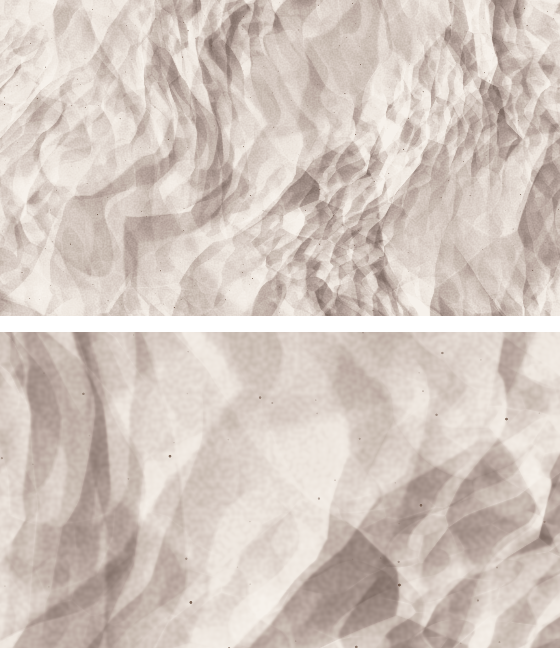
Top, the full canvas; bottom, a detail of the centre.
This texture is drawn by a Shadertoy shader. Its source:

```glsl
// Crumpled kraft paper lit from the left. Layers of straight-edged power-diagram facets
// and lightly creased gradient noise give a surface tone, which a colour ramp turns
// into paper shades; one-sided folds, fine grain and pulp specks finish the sheet.

const vec2 LIGHT = vec2(-0.97, 0.22);   // direction towards the lamp
const float CREASE_WIDTH = 0.0026;      // softness of facet edges, in canvas heights
const float FACET_STRETCH = 1.25;       // elongation of the facets
const float FACET_VARIETY = 0.4;        // spread of facet sizes
const float FACET_TILT = 1.45;          // shading across a facet
const float FACET_FLAT = 0.58;          // random shade of a whole facet
const float RIDGE_GLINT = 0.7;          // thin line along some facet edges
const float SWAY = 0.26;                // broad bending that varies the directions
const float KINK = 0.035;               // small bends of the facet edges
const float FOLD_DEPTH = 1.0;           // darkness of the long folds
const float SIDE_FALLOFF = 0.65;        // light lost from left to right
const float GRAIN = 0.5;
const float BRIGHTNESS = 0.2;
const float CONTRAST = 1.14;
const float SPECK_GRID = 46.0;          // speck cells per canvas height
const float SPECK_SHARE = 0.11;
const vec3 SPECK_COLOR = vec3(0.40, 0.30, 0.24);

// Paper shades from deep shadow to highlight, and the tone where each one sits
const vec3 SHADES[8] = vec3[8](
    vec3(0.50, 0.43, 0.40), vec3(0.66, 0.59, 0.56), vec3(0.74, 0.67, 0.64),
    vec3(0.79, 0.74, 0.70), vec3(0.84, 0.79, 0.76), vec3(0.88, 0.84, 0.81),
    vec3(0.93, 0.90, 0.87), vec3(0.965, 0.945, 0.92));
const float TONES[8] = float[8](-3.7, -1.95, -1.2, -0.61, -0.06, 0.49, 1.2, 2.5);

vec3 hash3(vec2 p) {
    vec3 q = fract(vec3(p.xyx) * vec3(0.1031, 0.1030, 0.0973));
    q += dot(q, q.yxz + 33.33);
    return fract((q.xxy + q.yzz) * q.zyx);
}

vec2 direction(float angle) { return vec2(cos(angle), sin(angle)); }

// Coordinates along and across an axis
vec2 turned(vec2 p, float angle) {
    vec2 along = direction(angle);
    return vec2(dot(p, along), dot(p, vec2(-along.y, along.x)));
}

float cornerSlope(vec2 id, vec2 offset) {
    return dot(direction(6.2832 * hash3(id).x), offset);
}

float gradientNoise(vec2 p) {
    vec2 i = floor(p), f = p - i;
    vec2 u = f * f * f * (f * (f * 6.0 - 15.0) + 10.0);
    vec2 e = vec2(1.0, 0.0);
    return mix(mix(cornerSlope(i, f), cornerSlope(i + e, f - e), u.x),
               mix(cornerSlope(i + e.yx, f - e.yx), cornerSlope(i + 1.0, f - 1.0), u.x), u.y);
}

vec2 noisePair(vec2 p) { return vec2(gradientNoise(p + 3.0), gradientNoise(p + 41.0)); }

// Straight-edged facets drawn out along an angle; bulge is +1 for bumps, -1 for dents
float facets(vec2 p, float freq, float angle, float bulge) {
    vec2 stretch = vec2(1.0 / FACET_STRETCH, FACET_STRETCH);
    vec2 q = turned(p, angle) * freq * stretch + freq * 17.3, cell = floor(q);
    vec2 lamp = turned(LIGHT, angle) * stretch;
    float sharpness = min(1.0 / (CREASE_WIDTH * freq), 75.0);
    float total = 0.0, weight = 1e-30, nearest = 9.0, second = 9.0;
    for (int j = -2; j <= 2; j++)
    for (int i = -2; i <= 2; i++) {
        vec2 id = cell + vec2(i, j);
        vec3 h = hash3(id);
        vec2 offset = q - id - h.xy;
        float shade = 2.0 * fract(dot(h, vec3(7.0, 11.0, 5.0))) - 1.0;
        float power = dot(offset, offset) - FACET_VARIETY * h.z;
        float w = exp(sharpness * (0.3 - power));
        total += w * (FACET_FLAT * shade + bulge * FACET_TILT * dot(offset, lamp));
        weight += w;
        second = min(second, max(nearest, power));
        nearest = min(nearest, power);
    }
    float edge = exp(-0.8 * sharpness * (second - nearest));
    float glint = RIDGE_GLINT * smoothstep(-0.05, 0.3, gradientNoise(q * 0.7));
    return total / weight - bulge * glint * edge;
}

// Lit slope of a surface that is creased where the noise crosses zero
float creases(vec2 p, float freq) {
    vec2 q = p * freq + freq * 5.7, stepToLamp = LIGHT * 0.0018 * freq;
    float rise = abs(gradientNoise(q - stepToLamp)) - abs(gradientNoise(q + stepToLamp));
    return rise / (0.0036 * freq);
}

// Long folds: a sharp edge with a shadow fading to one side
float foldShadow(vec2 p, float angle, float seed) {
    float n = gradientNoise(turned(p, angle) * vec2(0.8, 2.9) + seed);
    float presence = smoothstep(-0.1, 0.3, gradientNoise(p * 2.3 + seed * 3.1));
    return presence * smoothstep(0.0, 0.015, n) * exp(-9.0 * max(n, 0.0));
}

float specks(vec2 p) {
    vec2 q = p * SPECK_GRID, id = floor(q);
    vec3 h = hash3(id + 211.0);
    float radius = mix(0.035, 0.07, h.z * h.z);
    float d = length(q - id - 0.2 - 0.6 * h.xy);
    float blur = 0.5 * SPECK_GRID / iResolution.y;
    float spot = 1.0 - smoothstep(radius - blur, radius + blur, d);
    return spot * step(hash3(id + 67.0).x, SPECK_SHARE) * mix(0.15, 0.9, h.z * h.z * h.z);
}

void mainImage(out vec4 fragColor, in vec2 fragCoord) {
    vec2 p = fragCoord / iResolution.y;

    // Broad and kinked warps, and a mask for the more crumpled areas
    vec2 sheet = p + SWAY * noisePair(p * 1.4) + KINK * abs(noisePair(p * 5.0));
    float crumple = mix(0.3, 1.35, smoothstep(-0.3, 0.3, gradientNoise(p * 2.1 + 9.0)));

    // Facets and creases from large to small
    float tone = 0.60 * facets(sheet, 2.5, -1.05, 1.0) + 0.74 * facets(sheet, 4.7, 0.9, -1.0);
    tone += crumple * (0.74 * facets(sheet, 8.5, -0.7, 1.0) + 0.62 * facets(sheet, 15.0, 1.3, -1.0)
                     + 0.46 * facets(sheet, 28.0, -0.3, -1.0));
    tone += 0.30 * creases(sheet, 3.1) + 0.32 * creases(sheet, 6.7) + crumple * 0.30 * creases(sheet, 14.0);

    // Folds, uneven light and grain
    float folds = foldShadow(sheet, -0.85, 4.3) + foldShadow(sheet, 1.85, 19.6);
    tone += BRIGHTNESS - FOLD_DEPTH * folds + SIDE_FALLOFF * (0.5 - fragCoord.x / iResolution.x);
    tone += GRAIN * (gradientNoise(p * 170.0) + 0.3 * gradientNoise(p * 71.0));
    tone *= CONTRAST;

    vec3 color = SHADES[0];
    for (int i = 1; i < 8; i++)
        color = mix(color, SHADES[i], clamp((tone - TONES[i - 1]) / (TONES[i] - TONES[i - 1]), 0.0, 1.0));
    fragColor = vec4(mix(color, SPECK_COLOR, specks(p)), 1.0);
}
```
